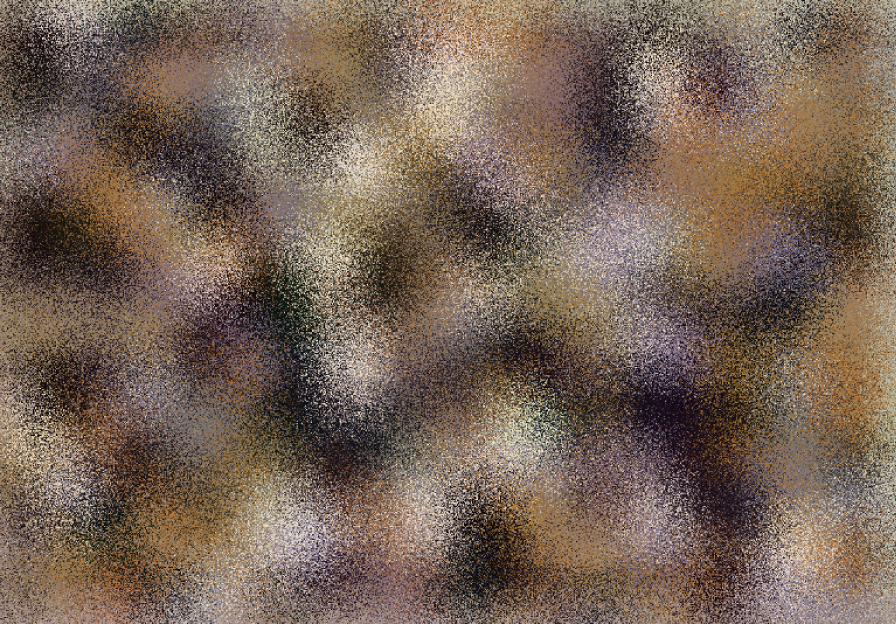
Give the GLSL for this texture, as a WebGL 2 fragment shader.

```glsl
#version 300 es
precision highp float;
uniform vec2 u_resolution;
out vec4 fragColor;

// Integer mixing hash: three values in 0..1 per lattice cell
vec3 hash3(vec2 cell, int seed) {
  uvec3 v = uvec3(ivec3(ivec2(cell) + 4096, seed));
  v = v * 1664525u + 1013904223u;
  v.x += v.y * v.z; v.y += v.z * v.x; v.z += v.x * v.y;
  v ^= v >> 16u;
  v.x += v.y * v.z; v.y += v.z * v.x; v.z += v.x * v.y;
  return vec3(v >> 8u) / 16777216.0;
}

// Palette ordered so that neighbouring picks are related
vec3 pigment(float pick) {
  if (pick < 0.31) return vec3(0.08, 0.06, 0.075);
  if (pick < 0.43) return vec3(0.25, 0.18, 0.16);
  if (pick < 0.54) return vec3(0.65, 0.43, 0.20);
  if (pick < 0.68) return vec3(0.60, 0.50, 0.37);
  if (pick < 0.83) return vec3(0.46, 0.40, 0.42);
  if (pick < 0.90) return vec3(0.49, 0.48, 0.55);
  return vec3(0.87, 0.83, 0.75);
}

// Id of the closest jittered patch centre
vec2 nearestPatch(vec2 p) {
  vec2 base = floor(p), best = base;
  float bestDist = 9.0;
  for (int y = -1; y <= 1; y++) {
    for (int x = -1; x <= 1; x++) {
      vec2 cell = base + vec2(x, y);
      vec2 toCentre = cell + hash3(cell, 3).xy - p;
      float d = dot(toCentre, toCentre);
      if (d < bestDist) { bestDist = d; best = cell; }
    }
  }
  return best;
}

// Colour of one patch, with a pale rim along each side
vec3 patchColour(vec2 p, float aspect, float wobble) {
  vec2 patchId = nearestPatch(p / 0.072);
  vec3 traits = hash3(patchId, 47);
  vec3 tint = (hash3(patchId, 71) - 0.5) * vec3(0.08, 0.07, 0.10);
  vec3 colour = pigment(clamp(traits.x + wobble, 0.0, 1.0)) + tint;

  vec3 rim = vec3(0.0);
  if (p.x < 0.008) rim = vec3(0.64, 0.54, 0.46);
  if (p.x > aspect - 0.010) rim = vec3(0.76, 0.77, 0.71);
  if (p.y > 0.990) rim = vec3(0.77, 0.75, 0.66);
  if (p.y < 0.016) rim = vec3(0.71, 0.63, 0.61);
  return rim.x > 0.0 ? mix(colour, rim, 0.75 + 0.2 * traits.y) : colour;
}

// Each grain borrows its colour from two random places nearby
vec3 grainColour(vec2 p, float aspect) {
  vec2 grain = floor(p * 534.0);
  vec2 centre = (grain + 0.5) / 534.0;
  vec3 first = hash3(grain, 11), second = hash3(grain, 29);
  vec3 main = patchColour(centre + (first.xy - 0.5) * 0.11, aspect, (first.z - 0.5) * 0.16);
  vec3 soft = patchColour(centre + (second.xy - 0.5) * 0.11, aspect, (second.z - 0.5) * 0.16);
  return mix(main, soft, 0.36) * (0.92 + 0.16 * second.z);
}

void main() {
  float aspect = u_resolution.x / u_resolution.y;
  vec3 sum = vec3(0.0);
  // Nine subsamples smooth the grain borders
  for (int i = 0; i < 9; i++) {
    vec2 offset = (vec2(i % 3, i / 3) - 1.0) / 3.0;
    sum += grainColour((gl_FragCoord.xy + offset) / u_resolution.y, aspect);
  }
  fragColor = vec4(clamp(sum / 9.0, 0.0, 1.0), 1.0);
}
```
